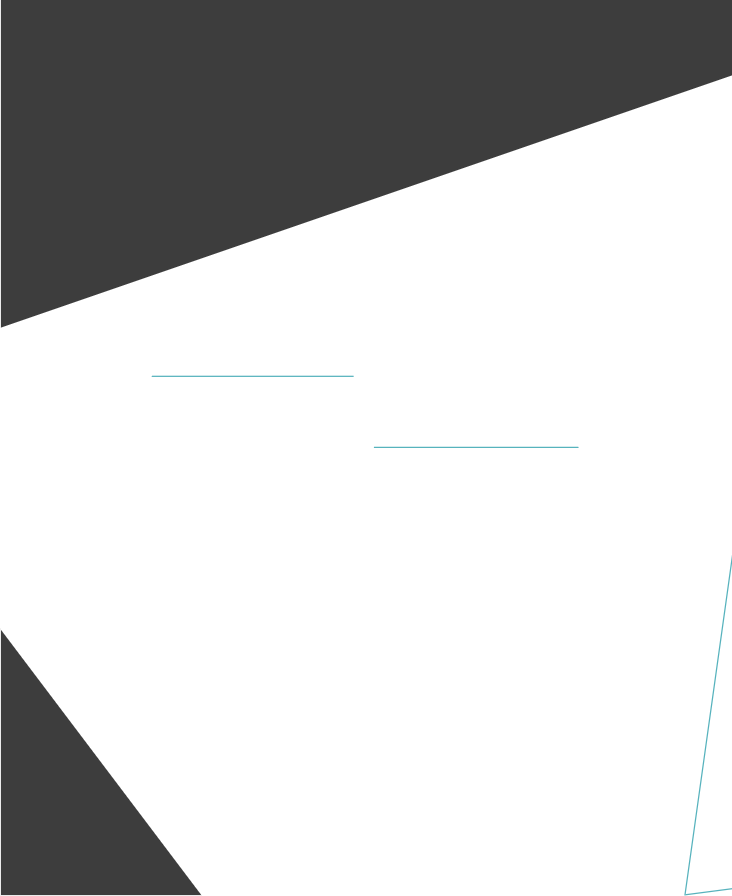
A WebGL 2 fragment shader for this background:

```glsl
#version 300 es
precision highp float;
// Flat geometric page background: two charcoal wedges on white, cut by
// half-planes, with thin teal rules and an open corner outline drawn as
// segment distances. All lengths are in units of the canvas height.

uniform vec2 u_resolution;
out vec4 fragColor;

// Signed distance to the line through a and b, positive on its left side.
float halfPlane(vec2 p, vec2 a, vec2 b) {
    vec2 dir = normalize(b - a);
    return dot(p - a, vec2(-dir.y, dir.x));
}

float segment(vec2 p, vec2 a, vec2 b) {
    vec2 ap = p - a, ab = b - a;
    return length(ap - ab * clamp(dot(ap, ab) / dot(ab, ab), 0.0, 1.0));
}

// Antialiased coverage of the region where the distance is positive.
float coverage(float dist) {
    return clamp(dist * u_resolution.y + 0.5, 0.0, 1.0);
}

void main() {
    vec2 p = gl_FragCoord.xy / u_resolution.y;
    vec3 white = vec3(1.0);
    vec3 charcoal = vec3(0.24);
    vec3 teal = vec3(0.34, 0.70, 0.74);

    // Wedges, with a hairline margin on the left and bottom edges
    float topWedge = halfPlane(p, vec2(0.0, 0.634), vec2(0.816, 0.9155));
    float cornerWedge = halfPlane(p, vec2(0.2255, 0.0), vec2(0.0, 0.2985));
    float margin = min(p.x, p.y) - 0.001;
    float wedges = min(max(topWedge, cornerWedge), margin);
    vec3 color = mix(white, charcoal, coverage(wedges));

    // Two horizontal rules
    float lines = segment(p, vec2(0.170, 0.580), vec2(0.394, 0.580));
    lines = min(lines, segment(p, vec2(0.418, 0.5007), vec2(0.645, 0.5007)));

    // Outline corner running off the right edge
    vec2 corner = vec2(0.7645, 0.0013);
    lines = min(lines, segment(p, corner, corner + 0.5 * vec2(0.14, 1.0)));
    lines = min(lines, segment(p, corner, corner + 0.2 * vec2(1.0, 0.13)));
    color = mix(color, teal, coverage(0.0007 - lines));

    fragColor = vec4(color, 1.0);
}
```
